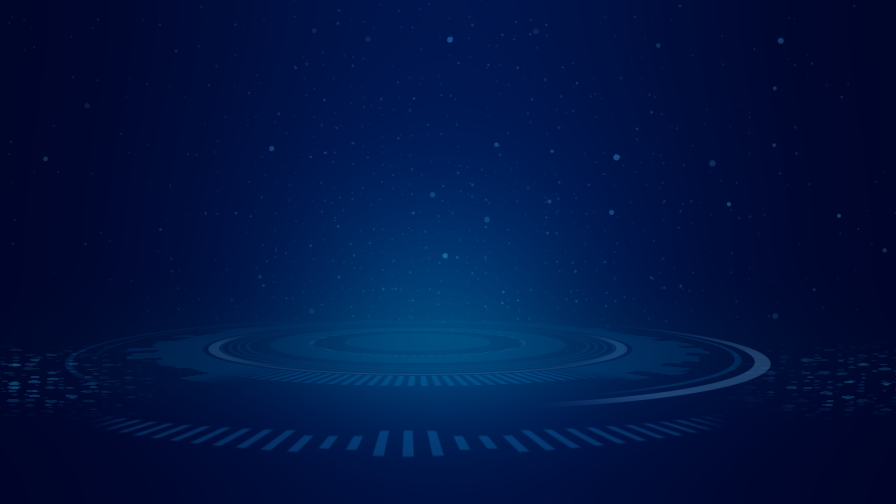
A Shadertoy shader for this background:

```glsl
// A dark blue stage: a soft column of light over a floor of thin glowing rings.
// The floor is a perspective plane, so rings are circles in ground coordinates;
// dust and floor glints are hashed cells, the backdrop is a sum of gaussians.

vec2 hash2(vec2 c) {
    return fract(sin(vec2(dot(c, vec2(127.1, 311.7)), dot(c, vec2(269.5, 183.3)))) * 43758.5);
}

float band(float v, float lo, float hi, float soft) {
    return smoothstep(lo - soft, lo + soft, v) * (1.0 - smoothstep(hi - soft, hi + soft, v));
}

// Periodic stripes; half is the half width of a stripe in periods
float stripes(float t, float halfWidth) {
    float soft = clamp(fwidth(t), 0.01, 0.25);
    return 1.0 - smoothstep(halfWidth - soft, halfWidth + soft, abs(fract(t) - 0.5));
}

// One jittered speck per cell, kept with the given probability
float specks(vec2 p, vec2 cells, float radius, float chance) {
    vec2 g = p * cells, id = floor(g);
    vec2 place = hash2(id), trait = hash2(id + 57.0);
    vec2 offset = (fract(g) - 0.25 - 0.5 * place) / cells;
    offset.y *= cells.y / cells.x;
    float size = radius * (0.5 + 0.5 * trait.y);
    float soft = 0.8 / iResolution.y;
    float dot1 = 1.0 - smoothstep(size - soft, size + soft, length(offset));
    return dot1 * step(trait.x, chance) * (0.3 + 0.7 * place.x);
}

vec3 backdrop(vec2 p) {
    float column = exp(-pow(p.x / 0.56, 2.0));
    float height = mix(0.55, 1.0, smoothstep(-0.5, -0.22, p.y)) * mix(1.0, 0.78, smoothstep(0.0, 0.5, p.y));
    vec3 col = mix(vec3(0.0, 0.012, 0.15), vec3(0.0, 0.105, 0.345), column * height);
    vec2 g = (p - vec2(-0.02, -0.12)) / vec2(0.27, 0.22);
    col += vec3(0.0, 0.13, 0.11) * exp(-dot(g, g));
    vec2 f = (p - vec2(-0.03, -0.2)) / vec2(0.65, 0.10);
    return col + vec3(0.0, 0.055, 0.03) * exp(-dot(f, f));
}

vec3 floorRings(vec2 p) {
    // Ground plane: the outer ring has radius 1
    float depth = max(-0.032 - p.y, 0.02);
    vec2 q = vec2(0.237 * (p.x + 0.06), 0.297) / depth - vec2(0.0, 2.05);
    float r = length(q), ang = atan(q.x, -q.y), side = abs(ang);
    float soft = clamp(fwidth(r) * 0.7, 0.001, 0.1);
    vec3 teal = vec3(0.0, 0.065, 0.075), pale = vec3(0.11, 0.18, 0.19);
    float away = 1.0 - 0.7 * smoothstep(1.3, 2.6, side);

    // Inner discs and fine lines
    vec3 col = teal * 0.45 * band(r, 0.34, 0.47, soft);
    col += teal * 0.35 * band(r, 0.0, 0.225, soft);
    col += pale * 0.3 * band(r, 0.33, 0.345, soft) * stripes(ang * 14.0, 0.28);
    col += teal * 0.5 * band(r, 0.225, 0.235, soft);
    for (float i = 0.0; i < 4.0; i++) {
        float at = 0.53 + 0.025 * i;
        col += teal * 0.6 * away * band(r, at, at + 0.009, soft);
    }
    col += pale * 0.65 * band(r, 0.615, 0.645, soft) * band(side, 0.7, 1.75, 0.3);
    col += vec3(0.09, 0.07, 0.07) * band(r, 0.635, 0.648, soft) * band(side, -1.0, 0.6, 0.2);

    // Jagged disc at the sides, radial ticks in front
    float rim = 0.77 + 0.10 * hash2(vec2(floor(ang * 14.0), 3.0)).x;
    col += teal * 0.85 * away * band(r, 0.66, rim, soft) * smoothstep(0.45, 0.65, side);
    col += teal * 1.25 * band(r, 0.66, 0.78, soft) * stripes(ang * 28.0, 0.25) * band(side, -1.0, 0.5, 0.1);

    // Outer arcs: heavy on the right, thin on the left
    col += pale * band(r, 0.965, 1.0, soft) * smoothstep(0.18, 0.5, ang) * (1.0 - smoothstep(1.1, 2.3, ang));
    col += teal * 1.3 * band(r, 0.92, 0.935, soft) * band(ang, 0.45, 1.8, 0.15);
    col += teal * band(r, 0.985, 1.0, soft) * band(ang, -2.3, -0.75, 0.25);
    col += teal * 0.7 * band(r, 0.93, 0.94, soft) * band(ang, -2.4, -1.2, 0.25);
    return col;
}

// Wide row of slanted dashes in front of the rings
float frontDashes(vec2 p) {
    float x = p.x + 0.079, reach = abs(x);
    float drop = max(-0.178 - p.y, 0.05);
    float v = -(p.y + 0.271) - 0.109 * sqrt(max(1.0 - x * x / 0.584, 0.0));
    float len = 0.026 - 0.012 * min(reach / 0.6, 1.0) - 0.010 * band(reach, 0.08, 0.21, 0.01);
    float row = band(v, -len, len, 0.003) * (1.0 - smoothstep(0.54, 0.65, reach));
    return row * stripes(x * 0.197 / drop / 0.052 + 0.5, 0.19);
}

void mainImage(out vec4 fragColor, in vec2 fragCoord) {
    vec2 p = (fragCoord - 0.5 * iResolution.xy) / iResolution.y;
    vec3 col = backdrop(p) + floorRings(p);
    col += vec3(0.015, 0.12, 0.14) * frontDashes(p);

    // Airborne dust, densest around the light
    float air = smoothstep(-0.16, -0.10, p.y);
    float nearLight = exp(-dot(p * vec2(2.2, 1.7) + vec2(0.0, 0.15), p * vec2(2.2, 1.7) + vec2(0.0, 0.15)));
    float dust = 0.55 * specks(p, vec2(34.0), 0.0028, 0.06 + 0.42 * nearLight);
    dust += 0.45 * specks(p + 3.7, vec2(52.0), 0.0019, 0.03 + 0.4 * nearLight);
    dust += 0.9 * specks(p + 8.3, vec2(9.0), 0.0065, 0.22);
    col += vec3(0.10, 0.24, 0.27) * dust * air;

    // Flat glints on the floor to the left and right
    float flank = smoothstep(0.52, 0.8, abs(p.x)) * band(p.y, -0.31, -0.20, 0.03);
    float glints = specks(p, vec2(26.0, 110.0), 0.014, 0.5) + 0.6 * specks(p + 5.1, vec2(44.0, 150.0), 0.008, 0.45);
    col += vec3(0.04, 0.17, 0.18) * glints * flank;
    fragColor = vec4(clamp(col, 0.0, 1.0), 1.0);
}
```
